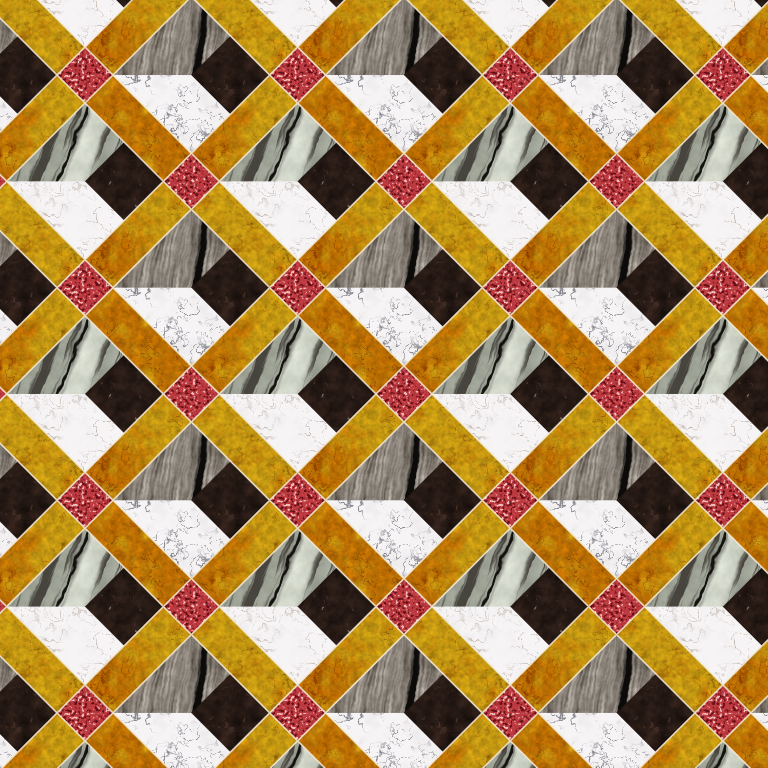
This pattern is drawn by a WebGL 1 fragment shader. Its source:

```glsl
precision highp float;
// Marble inlay floor: a diagonal lattice of gold strips joined by red granite
// squares, its gaps filled with streaked, black and white marble in two kinds.
// Tiles come from rotated grid coordinates; each stone is layered gradient noise.

uniform vec2 u_resolution;

vec2 gradient(vec2 c) {
  vec3 h = fract(c.xyx * vec3(.1031, .1030, .0973));
  h += dot(h, h.yzx + 33.33);
  return fract((h.xx + h.yz) * h.zy) * 2. - 1.;
}

float noise(vec2 p) {
  vec2 i = floor(p), f = p - i;
  vec2 u = f * f * f * (f * (f * 6. - 15.) + 10.);
  vec2 e = vec2(0., 1.);
  return mix(mix(dot(gradient(i), f), dot(gradient(i + e.yx), f - e.yx), u.x),
             mix(dot(gradient(i + e), f - e), dot(gradient(i + 1.), f - 1.), u.x), u.y);
}

float fbm(vec2 p) {
  float sum = 0., amp = 1.;
  for (int i = 0; i < 4; i++) {
    sum += amp * noise(p);
    p = mat2(1.6, 1.2, -1.2, 1.6) * p + 7.3;
    amp *= .55;
  }
  return sum;
}

// Thin warped lines along the zero crossings of noise
float veins(vec2 p, float width) {
  vec2 warp = vec2(fbm(p * 1.3 + 3.1), fbm(p * 1.3 + 17.7));
  return 1. - smoothstep(0., width, abs(noise(p + .7 * warp)));
}

vec3 goldMarble(vec2 t, float amber) {
  float cloud = fbm(t * 10.);
  float web = veins(t * 15. + 4., .07) * smoothstep(-.2, .3, noise(t * 8. + 31.));
  vec3 c = mix(vec3(.77, .60, .07), vec3(.73, .43, .01), smoothstep(-.38, .38, cloud * .7 + amber));
  c *= 1. + .22 * fbm(t * 26. + 9.) + .12 * noise(t * 70.);
  return c - web * vec3(.13, .15, .03);
}

vec3 redGranite(vec2 t) {
  float grain = noise(t * 62.) + .5 * noise(t * 105. + 8.);
  vec3 c = mix(vec3(.40, .06, .09), vec3(.74, .23, .25), smoothstep(-.35, -.02, grain));
  return mix(c, vec3(.93, .74, .73), smoothstep(.12, .42, grain));
}

vec3 blackMarble(vec2 t, float kind) {
  float patches = smoothstep(-.05, .35, noise(t * 9. + 2.));
  float flecks = smoothstep(.32, .52, noise(t * 42.) + .25 * noise(t * 85.)) * patches;
  vec3 c = vec3(.15, .10, .08) * (1. + .7 * fbm(t * 16.));
  c += vec3(.12, .09, .08) * veins(t * 9. + 6., .03) * patches;
  return mix(c, mix(vec3(.64, .43, .28), vec3(.72, .69, .66), kind), flecks * .8);
}

vec3 whiteMarble(vec2 t, float kind) {
  float coarse = veins(t * 8. + 1.5, .04) * smoothstep(-.3, .2, noise(t * 6. + 12.));
  float fine = veins(t * 14. + 20., .045) * smoothstep(-.1, .3, noise(t * 7. + 5.));
  vec3 c = vec3(.965, .955, .96) + .06 * min(fbm(t * 9.), 0.);
  vec3 veinColour = mix(vec3(.46, .46, .49), vec3(.74, .69, .65), kind);
  return mix(c, veinColour, clamp(coarse * .85 + fine * .55, 0., .9));
}

// Kind 0 is dull grey with one broad black seam, kind 1 pale with dark stripes
vec3 streakedMarble(vec2 q, vec2 t, float kind) {
  float across = q.x - mix(.17, .42, kind) * q.y + .022 * noise(t * 9.) + .006 * noise(t * 40.);
  float broad = noise(vec2(across * 24., q.y * 2.5) + kind * 9.3);
  float fine = noise(vec2(across * 85., q.y * 6.) + kind * 5.1);
  vec3 dull = vec3(.52, .49, .455) + .26 * broad + .3 * fine + .12 * fbm(t * 24.);
  float seam = 1. - smoothstep(.009, .022, abs(across - .015) + .012 * fine);
  dull = mix(dull, vec3(.05, .045, .04), seam);

  float striped = smoothstep(.035, .085, abs(across + .06));
  float stripes = smoothstep(-.08, .3, broad + .65 * fine) * striped;
  vec3 pale = vec3(.82, .84, .79) + .1 * fbm(t * 12.) - .2 * striped;
  pale = mix(pale, vec3(.22, .20, .18), stripes * .85);
  float crack = 1. - smoothstep(.003, .010, abs(across + .13 + .012 * noise(t * 22.)));
  return mix(dull, mix(pale, vec3(.08, .07, .06), crack), kind);
}

void main() {
  float pixel = 3.612 / u_resolution.y;
  vec2 p = (gl_FragCoord.xy / u_resolution.y - vec2(.1107, .9023)) * 3.612;

  // Diagonal grid: strips follow whole numbers, granite sits at their crossings
  vec2 grid = vec2(p.x + p.y, p.x - p.y);
  vec2 lineDist = abs(fract(grid + .5) - .5);
  vec2 strip = step(lineDist, vec2(.1316));
  vec2 centre = mix(floor(grid) + .5, floor(grid + .5), strip);
  float kind = mod(floor(centre.x) + floor(centre.y), 2.);

  // Position inside the tile, and a shifted copy so that each kind has its own grain
  vec2 o = grid - centre;
  vec2 q = .5 * vec2(o.x + o.y, o.x - o.y);
  vec2 t = q + kind * vec2(5.3, 2.7) + strip * vec2(3.1, 8.4) + 20.;

  vec3 colour;
  if (strip.x + strip.y > 1.5) {
    colour = redGranite(t);
  } else if (strip.x + strip.y > .5) {
    colour = goldMarble(t, mix(-1.8 * q.x - .05, .3 - .6 * kind, strip.x));
  } else {
    float upper = clamp(q.y / pixel + .5, 0., 1.);
    float corner = clamp(min(o.x, o.y) * .7071 / pixel + .5, 0., 1.);
    colour = mix(whiteMarble(t, kind), streakedMarble(q, t, kind), upper);
    colour = mix(colour, blackMarble(t, kind), corner);
  }

  // Pale joints along both sides of every strip
  vec2 edge = abs(lineDist - .1316) * .7071;
  float joint = clamp((.0038 - min(edge.x, edge.y)) / pixel + .5, 0., 1.);
  gl_FragColor = vec4(mix(colour, vec3(.95, .91, .82), joint * .9), 1.);
}
```
